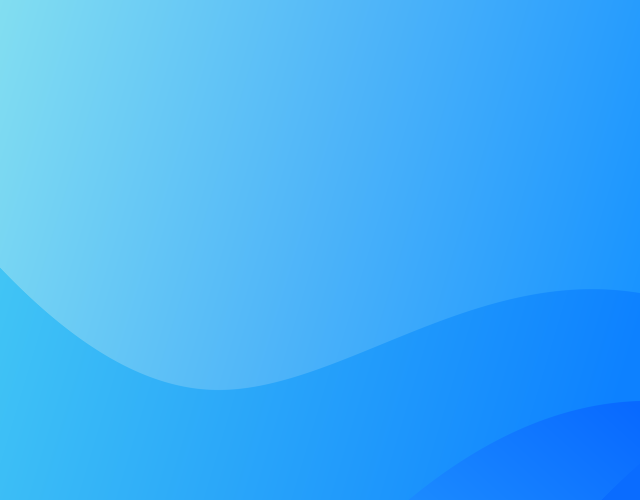
Reproduce this background procedurally as a WebGL 1 fragment shader.

```glsl
precision highp float;
// Smooth blue background: a pale slanted gradient above three overlapping waves.
// Each wave is a height curve over x, filled below with its own linear gradient.
// Units: the canvas is 1.28 wide and 1 high, origin at the lower left.

uniform vec2 u_resolution;

// Long wave: steep fall into a trough at x = 0.437, then an eased rise to a crest
float longWave(float x) {
  float fall = x / 0.437;
  float rise = (x - 0.437) / 0.747;
  rise += 0.13 * rise * (1.0 - rise);
  float left = (1.0 - fall) * (1.0 - fall) * (0.245 + 0.031 * fall);
  float right = 0.2017 * rise * rise * (3.0 - 2.0 * rise);
  return 0.22 + (x < 0.437 ? left : right);
}

// Rounded hill rising towards the right side
float hill(float x) {
  float d = x - 1.297;
  return 0.1983 - 0.861 * d * d;
}

// Small slope in the lower right corner
float cornerSlope(float x) {
  float d = x - 1.203;
  return d * (1.02 - 0.9 * d);
}

// Smooth coverage of the area below a curve, about one pixel wide
float below(float height, float y) {
  float pixel = 1.0 / u_resolution.y;
  return smoothstep(-0.7 * pixel, 0.7 * pixel, height - y);
}

void main() {
  vec2 p = gl_FragCoord.xy / u_resolution * vec2(1.28, 1.0);

  // Gradient axes: one falls to the right, the other climbs to the right
  float falling = p.x + 0.3 * (1.0 - p.y);
  float climbing = (p.x - 0.833 + 1.12 * p.y) / 0.66;

  // Sky: pale cyan to clear blue in two spans
  vec3 color = mix(vec3(0.51, 0.87, 0.945), vec3(0.31, 0.71, 0.975),
                   clamp(falling / 0.75, 0.0, 1.0));
  color = mix(color, vec3(0.10, 0.58, 1.0), clamp((falling - 0.75) / 0.7, 0.0, 1.0));

  // Waves, from back to front
  vec3 waveColor = mix(vec3(0.255, 0.77, 0.96), vec3(0.05, 0.505, 1.0),
                       clamp((falling - 0.165) / 1.315, 0.0, 1.0));
  color = mix(color, waveColor, below(longWave(p.x), p.y));

  vec3 hillColor = mix(vec3(0.105, 0.54, 1.0), vec3(0.03, 0.41, 1.0),
                       clamp(climbing, 0.0, 1.0));
  color = mix(color, hillColor, below(hill(p.x), p.y));

  color = mix(color, vec3(0.04, 0.425, 1.0), below(cornerSlope(p.x), p.y));

  gl_FragColor = vec4(color, 1.0);
}
```
